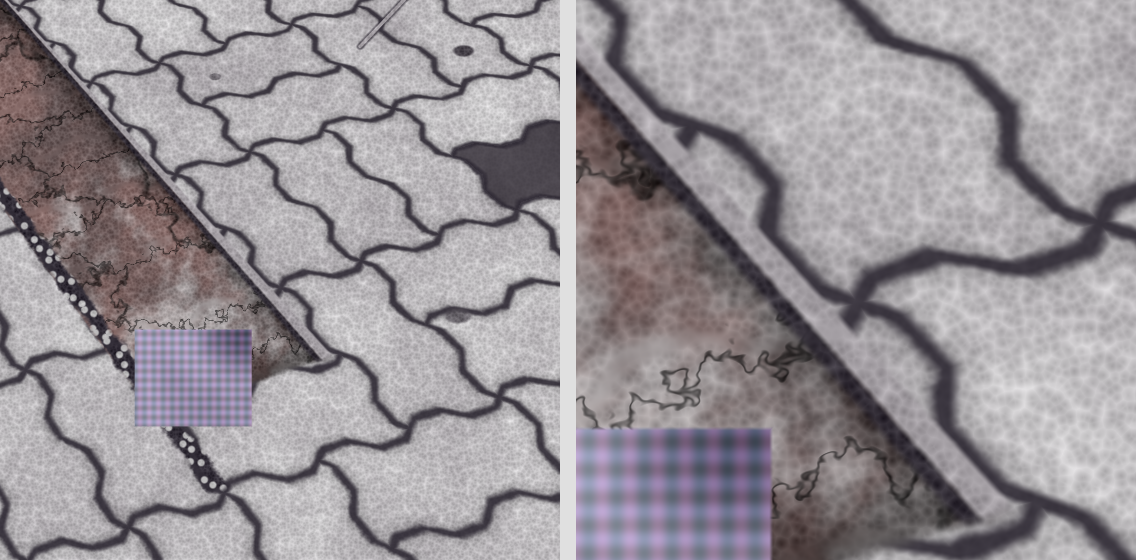
Left: the whole. Right: its middle third, enlarged.
A Shadertoy shader for this texture:

```glsl
#define AXIS_U vec2(0.286, 0.093)
#define AXIS_V vec2(0.220, -0.216)
#define TILT vec2(0.022, -0.111)
#define ORIGIN vec2(0.6445, 0.5339)
#define ZIGZAG 0.042
#define JOINT 0.021
#define SOFT 0.016
#define TRENCH_LEFT -1.56
#define TRENCH_RIGHT -0.56
#define TRENCH_END 2.5
#define GRAIN 0.13

const vec3 LIGHT = vec3(0.82, 0.815, 0.82);
const vec3 GREY = vec3(0.65, 0.63, 0.65);
const vec3 DARK = vec3(0.20, 0.18, 0.22);
const vec3 WET = vec3(0.30, 0.28, 0.31);
const vec3 EARTH = vec3(0.40, 0.34, 0.34);
const vec3 RUST = vec3(0.53, 0.42, 0.41);
const vec3 VIOLET = vec3(0.60, 0.57, 0.68);

vec2 hash2(vec2 p) {
    p = vec2(dot(p, vec2(127.1, 311.7)), dot(p, vec2(269.5, 183.3)));
    return fract(sin(p) * 43758.5);
}

// Distances to the nearest and second nearest cell points
vec2 cells(vec2 p) {
    vec2 base = floor(p), near = vec2(9.0);
    for (int y = -1; y <= 1; y++)
    for (int x = -1; x <= 1; x++) {
        vec2 c = base + vec2(x, y);
        float d = length(c + hash2(c) - p);
        near = d < near.x ? vec2(d, near.x) : vec2(near.x, min(near.y, d));
    }
    return near;
}

// Layered, rotated sines, about -1 to 1
float waves(vec2 p) {
    float sum = 0.0, amp = 0.5;
    for (int k = 0; k < 5; k++) {
        p = mat2(0.8, 0.6, -0.6, 0.8) * p * 1.7 + 1.3;
        sum += amp * sin(p.x + 1.5 * sin(p.y)) * cos(p.y * 0.8 + sum);
        amp *= 0.68;
    }
    return sum;
}

// Canvas to ground plane, where one unit is a pair of pavers
vec2 toGround(vec2 p) {
    vec2 d = p - ORIGIN;
    return inverse(mat2(AXIS_U - TILT.x * d, AXIS_V - TILT.y * d)) * d + vec2(0.0, 2.0);
}

vec2 zigzag(vec2 t) {
    return ZIGZAG * clamp(1.5 * sin(12.56637 * t), -1.0, 1.0);
}

// Basket weave: distance to the joint, then the paver's index
vec3 paver(vec2 q) {
    bool cut = q.x < 0.0 && q.y < 3.0;
    q.x += cut ? 0.5 : 0.0;
    vec2 block = floor(q), f = q - block;
    bool along = cut ? block.x != -1.0 : mod(block.x + block.y, 2.0) > 0.5;
    vec2 size = along ? vec2(0.5, 1.0) : vec2(1.0, 0.5);
    vec2 part = floor(f / size);
    vec2 e = 0.5 * size - abs(f - (part + 0.5) * size);
    return vec3(min(e.x, e.y), block * 2.0 + part);
}

float band(float x, float lo, float hi, float soft) {
    return smoothstep(lo - soft, lo + soft, x) * (1.0 - smoothstep(hi - soft, hi + soft, x));
}

float spot(vec2 p, vec2 centre, float r) {
    return 1.0 - smoothstep(0.7 * r, 1.1 * r, length((p - centre) * vec2(1.0, 1.8)));
}

void mainImage(out vec4 fragColor, in vec2 fragCoord) {
    vec2 p = fragCoord / iResolution.xy;
    vec2 g = toGround(p);
    float blotch = waves(p * 9.0), fine = waves(p * 40.0);
    float grain = cells(p * 170.0).x + cells(p * 80.0).x - 0.95;

    // Worn concrete pavers and their joints
    vec2 q = g + vec2(-1.0, 1.0) * zigzag(g.yx) + 0.006 * vec2(fine, blotch);
    vec3 stone = paver(q);
    float tone = 0.62 + 0.32 * blotch + 0.16 * fine + 0.3 * (hash2(stone.yz).x - 0.5);
    vec3 col = mix(GREY, LIGHT, clamp(tone, 0.0, 1.0));
    col *= mix(0.84, 1.0, smoothstep(0.0, 0.09, stone.x));

    // Water standing over one paver
    float puddle = float(stone.yz == vec2(2.0, 3.0));
    col = mix(col, WET + 0.03 * blotch, puddle);
    float width = JOINT * (1.0 + 0.3 * fine);
    float joint = 1.0 - smoothstep(width - SOFT, width + SOFT, stone.x);
    col = mix(col, DARK, 0.92 * joint);

    // Broken trench floor: stained, cracked, dark at the rims
    float open = 1.0 - smoothstep(TRENCH_END - 0.02, TRENCH_END + 0.02, g.y + 0.03 * blotch);
    float inside = band(g.x, TRENCH_LEFT, TRENCH_RIGHT, 0.008) * open;
    vec2 crack = cells(g * vec2(1.7, 2.6) + 0.25 * vec2(blotch, fine));
    vec3 floorCol = mix(EARTH, RUST, clamp(0.5 + blotch, 0.0, 1.0));
    float pale = smoothstep(0.1, 0.8, 0.35 * g.y - 0.25 + 0.6 * waves(p * 14.0 + 4.0));
    floorCol = mix(floorCol, LIGHT * 0.92, 0.75 * pale);
    floorCol *= mix(0.5, 1.0, smoothstep(0.0, 0.09, crack.y - crack.x));
    float rim = min(TRENCH_RIGHT - g.x, TRENCH_END - g.y);
    floorCol *= mix(0.55, 1.0, smoothstep(0.03, 0.22, rim + 0.05 * fine));
    col = mix(col, floorCol, inside);

    // Dark gap with loose gravel on the left rim
    float gapEnd = 1.0 - smoothstep(2.95, 3.0, g.y);
    float gap = band(g.x + 0.02 * fine, TRENCH_LEFT, TRENCH_LEFT + 0.10, 0.015) * gapEnd;
    vec2 pebble = cells(p * 42.0);
    vec3 gravel = mix(LIGHT * 0.9, DARK, smoothstep(0.18, 0.35, pebble.x));
    col = mix(col, gravel, gap);

    // Straight kerb on the right rim, shadowed on its inner side
    float kerbLeft = TRENCH_RIGHT - 0.02 - 0.012 * g.y;
    col = mix(col, DARK, 0.9 * band(g.x, kerbLeft - 0.035, kerbLeft, 0.012) * open);
    col = mix(col, GREY, band(g.x, kerbLeft, TRENCH_RIGHT + 0.012, 0.008) * open);

    // Stains and a fallen twig
    col = mix(col, WET, spot(p, vec2(0.828, 0.909), 0.02));
    col = mix(col, WET, 0.75 * spot(p, vec2(0.818, 0.436), 0.026));
    col = mix(col, WET, 0.6 * spot(p, vec2(0.384, 0.863), 0.012));
    vec2 a = vec2(0.643, 0.917), b = vec2(0.085, 0.09);
    float twig = length(p - a - b * clamp(dot(p - a, b) / dot(b, b), 0.0, 1.0));
    col = mix(col, DARK, 0.6 * (1.0 - smoothstep(0.004, 0.008, twig)));
    col = mix(col, GREY, 1.0 - smoothstep(0.002, 0.004, twig));
    col += GRAIN * grain * (1.0 - 0.8 * max(joint, puddle));

    // Woven violet patch
    vec2 m = p - vec2(0.345, 0.325);
    vec2 edge = vec2(0.105, 0.087) - abs(m);
    vec2 thread = sin(m * 380.0);
    vec3 weave = VIOLET + 0.05 * (thread.x + thread.y);
    weave += 0.03 * vec3(thread.x, -thread.x, thread.y) + 0.06 * blotch;
    weave -= 0.22 * smoothstep(0.09, 0.0, length(m - vec2(0.08, 0.07)));
    col = mix(col, weave, smoothstep(-0.001, 0.002, min(edge.x, edge.y)));

    fragColor = vec4(clamp(col, 0.0, 1.0), 1.0);
}
```
